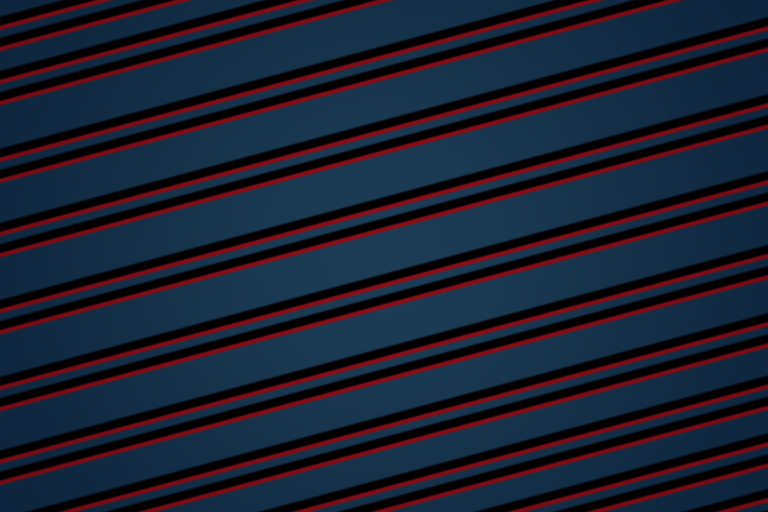
Reproduce this pattern procedurally as a WebGL 1 fragment shader.

```glsl
precision highp float;
// Slanted twin pinstripes, black edged with red, on a vignetted navy ground.
uniform vec2 u_resolution;

const int PAIR_COUNT = 11;
const float SLANT = 0.2618;        // 15 degrees
const float TWIN_STEP = 0.0400;    // distance between the two stripes of a pair
const float BLACK_OFFSET = -0.0119;
const float BLACK_HALF = 0.0092;
const float RED_HALF = 0.0040;
const float SOFTNESS = 0.0032;

const vec3 NAVY_CENTER = vec3(0.110, 0.237, 0.335);
const vec3 NAVY_EDGE = vec3(0.050, 0.145, 0.240);
const vec3 BLACK = vec3(0.012, 0.000, 0.008);
const vec3 RED = vec3(0.570, 0.045, 0.075);

// Soft-edged coverage of a band centred on zero.
float band(float d, float halfWidth, float soft) {
  return 1.0 - smoothstep(halfWidth - soft, halfWidth + soft, abs(d));
}

// Depth of a pair: even steps, swayed slowly, with one pinched gap.
float pairDepth(float index) {
  float sway = 0.0377 * cos(0.5512 * (index - 6.8));
  float fromPinch = index - 1.0;
  float pinch = 0.0170 * exp(-4.0 * fromPinch * fromPinch);
  return 0.0840 + 0.1255 * index + sway - pinch;
}

// Lays one black stripe with its red lower edge over a colour.
vec3 layStripe(vec3 color, float d, float soft, float light) {
  color = mix(color, BLACK, band(d - BLACK_OFFSET, BLACK_HALF, soft));
  return mix(color, RED * light, band(d, RED_HALF, soft));
}

void main() {
  // Canvas height is one unit.
  vec2 p = gl_FragCoord.xy / u_resolution.y;
  vec2 center = 0.5 * u_resolution / u_resolution.y;
  float soft = max(SOFTNESS, 0.75 / u_resolution.y);

  // Vignetted ground
  float vignette = smoothstep(0.0, 0.95, length(p - center));
  vec3 color = mix(NAVY_CENTER, NAVY_EDGE, vignette);
  float light = 1.0 - 0.15 * vignette;

  // Depth across the stripes, measured from the top left corner
  float depth = (1.0 - p.y) * cos(SLANT) + p.x * sin(SLANT);

  // Twin stripes
  for (int i = 0; i < PAIR_COUNT; i++) {
    float d = depth - pairDepth(float(i));
    color = layStripe(color, d, soft, light);
    color = layStripe(color, d - TWIN_STEP, soft, light);
  }

  gl_FragColor = vec4(color, 1.0);
}
```
